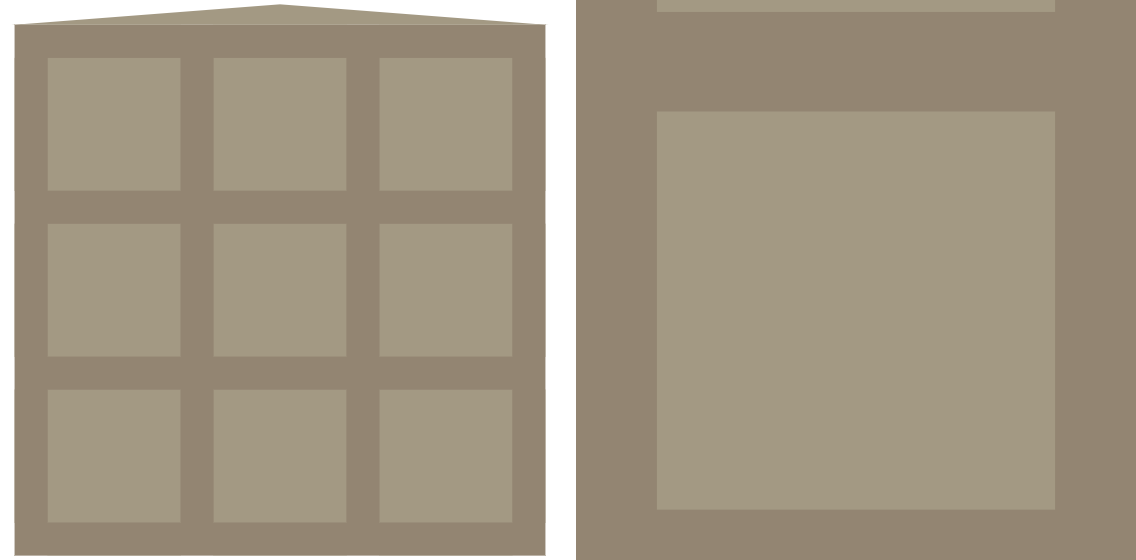
Left, the full canvas; right, a detail of the centre.
Give the GLSL for this pattern, as a WebGL 1 fragment shader.

```glsl
precision highp float;

uniform vec2 u_resolution;

const vec3 BACKGROUND = vec3(1.0);
const vec3 FRAME_COLOR = vec3(0.576, 0.522, 0.447);
const vec3 PANE_COLOR = vec3(0.639, 0.600, 0.514);

const vec2 FRAME_CENTER = vec2(0.5, 0.4818);
const float FRAME_SIZE = 0.948;
const float ROOF_HEIGHT = 0.0365;

// Panes per side, and pane width in bar widths
const float PANES = 3.0;
const float PANE_WIDTH = 4.0;

float boxDistance(vec2 p, vec2 halfSize) {
  vec2 d = abs(p) - halfSize;
  return length(max(d, 0.0)) + min(max(d.x, d.y), 0.0);
}

// Gable with its base centered on the origin
float gableDistance(vec2 p, float halfWidth, float height) {
  vec2 slopeNormal = normalize(vec2(height, halfWidth));
  float slope = dot(vec2(abs(p.x), p.y - height), slopeNormal);
  return max(slope, -p.y);
}

// Square panes parted by bars one unit wide
float paneDistance(vec2 p, float bar) {
  float pitch = PANE_WIDTH + 1.0;
  vec2 grid = (p + 0.5 * FRAME_SIZE) / bar - 0.5;
  vec2 cell = mod(grid, pitch) - 0.5 * pitch;
  return boxDistance(cell, vec2(0.5 * PANE_WIDTH)) * bar;
}

float coverage(float distance, float pixel) {
  return clamp(0.5 - distance / pixel, 0.0, 1.0);
}

void main() {
  float side = min(u_resolution.x, u_resolution.y);
  float pixel = 1.0 / side;
  vec2 uv = (gl_FragCoord.xy - 0.5 * u_resolution) / side + 0.5;
  vec2 p = uv - FRAME_CENTER;

  float halfSize = 0.5 * FRAME_SIZE;
  float bar = FRAME_SIZE / (PANES * (PANE_WIDTH + 1.0) + 1.0);

  float roof = gableDistance(p - vec2(0.0, halfSize), halfSize, ROOF_HEIGHT);
  float frame = boxDistance(p, vec2(halfSize));
  float pane = max(paneDistance(p, bar), frame);

  // Paint from back to front
  vec3 color = mix(BACKGROUND, PANE_COLOR, coverage(roof, pixel));
  color = mix(color, FRAME_COLOR, coverage(frame, pixel));
  color = mix(color, PANE_COLOR, coverage(pane, pixel));

  gl_FragColor = vec4(color, 1.0);
}
```
